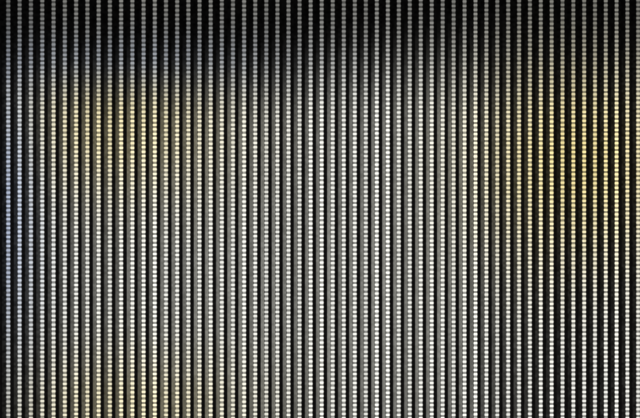
Give the GLSL for this texture, as a WebGL 2 fragment shader.

```glsl
#version 300 es
precision highp float;

uniform vec2 u_resolution;
out vec4 outColor;

const float BEAD_ROWS = 94.0;
const vec3 GAP_BLACK = vec3(0.045, 0.043, 0.042);
const vec3 RIB_GREY = vec3(0.44, 0.44, 0.42);
const vec3 BEAD_WHITE = vec3(0.97, 0.97, 0.94);
const vec3 WARM_TINT = vec3(1.05, 0.97, 0.70);
const vec3 COOL_TINT = vec3(0.90, 0.96, 1.12);

float hash(vec2 p) {
  return fract(sin(dot(p, vec2(127.1, 311.7))) * 43758.5453);
}

float noise(vec2 p) {
  vec2 cell = floor(p);
  vec2 f = fract(p);
  f = f * f * (3.0 - 2.0 * f);
  float low = mix(hash(cell), hash(cell + vec2(1.0, 0.0)), f.x);
  float high = mix(hash(cell + vec2(0.0, 1.0)), hash(cell + 1.0), f.x);
  return mix(low, high, f.y);
}

// Stripe coordinate: integers lie on bead lines, pitch narrows to the right
float stripeCoord(float x) {
  return 56.4 * x + 1.5 * x * x - 0.73;
}

// Soft vertical band repeated once per stripe
float band(float stripe, float center, float halfWidth, float soft) {
  float d = abs(fract(stripe - center + 0.5) - 0.5);
  return 1.0 - smoothstep(halfWidth - soft, halfWidth + soft, d);
}

// Elliptical pool of light
float glow(vec2 uv, vec2 center, vec2 radius) {
  vec2 d = (uv - center) / radius;
  return exp(-dot(d, d));
}

void main() {
  vec2 uv = gl_FragCoord.xy / u_resolution;
  float aspect = u_resolution.x / u_resolution.y;
  float stripe = stripeCoord(uv.x);
  float id = floor(stripe + 0.5);
  float soft = 0.05 + 0.5 * 58.0 / u_resolution.x;

  // Broad lighting: dark top, bright middle, dim sides
  float cloud = noise(uv * vec2(5.0, 4.0));
  float topFade = 1.0 - smoothstep(0.68, 0.97, uv.y + 0.06 * (cloud - 0.5));
  float sideFade = smoothstep(-0.08, 0.16, uv.x)
                 * (1.0 - 0.72 * smoothstep(0.68, 0.9, uv.x));
  float ribLight = topFade * sideFade * (0.72 + 0.36 * glow(uv, vec2(0.5, 0.32), vec2(0.3, 0.45)));
  float beadLight = mix(0.52, 1.0, topFade) * mix(0.85, 1.0, smoothstep(0.0, 0.1, uv.x));

  // Warm and cool reflections
  float warm = glow(uv, vec2(0.9, 0.62), vec2(0.15, 0.25))
             + 0.65 * glow(uv, vec2(0.18, 0.7), vec2(0.17, 0.17))
             + 0.5 * glow(uv, vec2(0.2, 0.02), vec2(0.18, 0.14));
  float cool = glow(uv, vec2(0.0, 0.5), vec2(0.06, 0.35))
             + 0.6 * glow(uv, vec2(0.2, 0.87), vec2(0.25, 0.07));
  vec3 tint = mix(vec3(1.0), WARM_TINT, min(warm, 1.0));
  tint = mix(tint, COOL_TINT, min(cool, 1.0));

  // Wear: stripe to stripe variation and fine grain
  float stripeWear = 0.86 + 0.28 * hash(vec2(id, 3.0));
  float beadWear = 0.92 + 0.14 * hash(vec2(id, 9.0));
  float grain = noise(uv * vec2(aspect, 1.0) * 170.0) - 0.5;

  // Grey rib on the left of each bead line, black gap on the right
  float rib = band(stripe, -0.35, 0.17, soft);
  vec3 color = GAP_BLACK * mix(0.5, 1.25, topFade);
  color = mix(color, RIB_GREY * ribLight * stripeWear + GAP_BLACK * 0.5, rib);

  // Beads strung along a dimmer line
  float wave = 0.5 + 0.5 * cos(6.28318 * (uv.y * BEAD_ROWS + 0.35 * hash(vec2(id, 5.0))));
  float beadShape = mix(0.62, 1.0, smoothstep(0.1, 0.85, wave));
  float line = band(stripe, 0.0, 0.165 + 0.025 * wave, soft);
  color = mix(color, BEAD_WHITE * beadLight * beadShape * beadWear, line);

  color *= tint;
  color += grain * (0.025 + 0.05 * topFade * (rib + line));
  outColor = vec4(clamp(color, 0.0, 1.0), 1.0);
}
```
